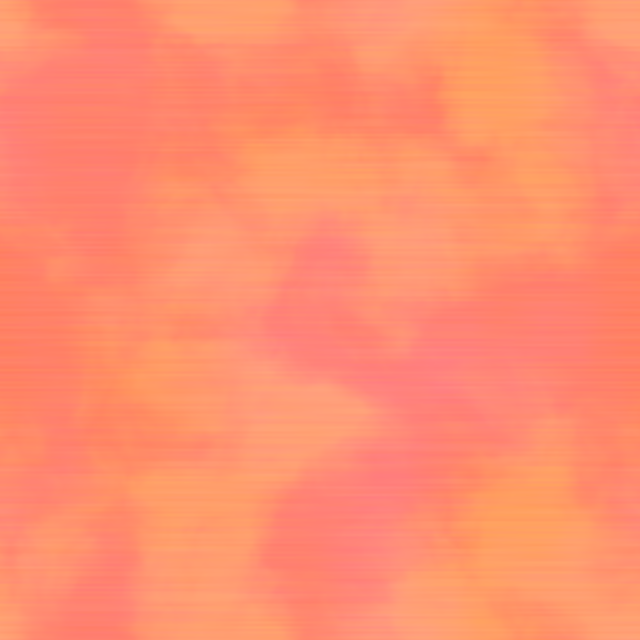
A WebGL 2 fragment shader for this texture:

```glsl
#version 300 es
precision highp float;
// Seamless sunset-coloured clouds of coral, peach and orange with fine brushed horizontal streaks.

#define CLOUD_CELLS 6.0
#define TINT_CELLS 5.0
#define OCTAVES 5
#define WARP 0.13
#define CLOUD_LOW 0.30
#define CLOUD_HIGH 0.69
#define GREEN_RANGE vec2(0.505, 0.622)
#define BLUE_MEAN 0.437
#define BLUE_CONTRAST 0.18
#define STREAK_CELLS vec2(7.0, 256.0)
#define STREAK_STRENGTH 0.036

uniform vec2 u_resolution;
out vec4 fragColor;

// Integer hash of a lattice point, from 0 to 1
float hash(vec2 cell, float seed) {
    uvec3 q = uvec3(cell, seed) * uvec3(1597u, 3571u, 7919u);
    uint h = q.x ^ (q.y * 2053u) ^ (q.z * 4099u);
    h = (h ^ (h >> 15)) * 73244475u;
    h = (h ^ (h >> 13)) * 73244475u;
    h ^= h >> 16;
    return float(h & 65535u) / 65535.0;
}

// Value noise that wraps after one unit of uv
float noise(vec2 uv, vec2 cells, float seed) {
    vec2 p = uv * cells;
    vec2 i = floor(p);
    vec2 f = p - i;
    f = f * f * (3.0 - 2.0 * f);
    vec2 a = mod(i, cells);
    vec2 b = mod(i + 1.0, cells);
    float bottom = mix(hash(a, seed), hash(vec2(b.x, a.y), seed), f.x);
    float top = mix(hash(vec2(a.x, b.y), seed), hash(b, seed), f.x);
    return mix(bottom, top, f.y);
}

// Layered noise; whole-number frequencies keep it periodic
float fbm(vec2 uv, float cells, float seed) {
    float sum = 0.0, total = 0.0, weight = 1.0;
    for (int k = 0; k < OCTAVES; k++) {
        sum += weight * noise(uv, vec2(cells), seed + float(k));
        total += weight;
        weight *= 0.46;
        cells *= 2.0;
    }
    return sum / total;
}

void main() {
    vec2 uv = gl_FragCoord.xy / u_resolution;

    // Bend the plane so cloud rims bunch up in places and fade in others
    vec2 bend = vec2(fbm(uv, CLOUD_CELLS, 11.0), fbm(uv, CLOUD_CELLS, 23.0)) - 0.5;
    vec2 warped = uv + WARP * bend;

    // Green separates coral from orange, blue adds the pink tint
    float cloud = smoothstep(CLOUD_LOW, CLOUD_HIGH, fbm(warped, CLOUD_CELLS, 37.0));
    float tint = fbm(uv + 0.5 * WARP * bend, TINT_CELLS, 53.0) - 0.5;
    float green = mix(GREEN_RANGE.x, GREEN_RANGE.y, cloud);
    float blue = BLUE_MEAN + BLUE_CONTRAST * tint;

    // Thin brushed lines, shifting the two channels independently
    float greenStreak = noise(uv, STREAK_CELLS, 71.0) - 0.5;
    float blueStreak = noise(uv, STREAK_CELLS, 83.0) - 0.5;
    green += STREAK_STRENGTH * greenStreak;
    blue += STREAK_STRENGTH * blueStreak;

    fragColor = vec4(1.0, green, blue, 1.0);
}
```
